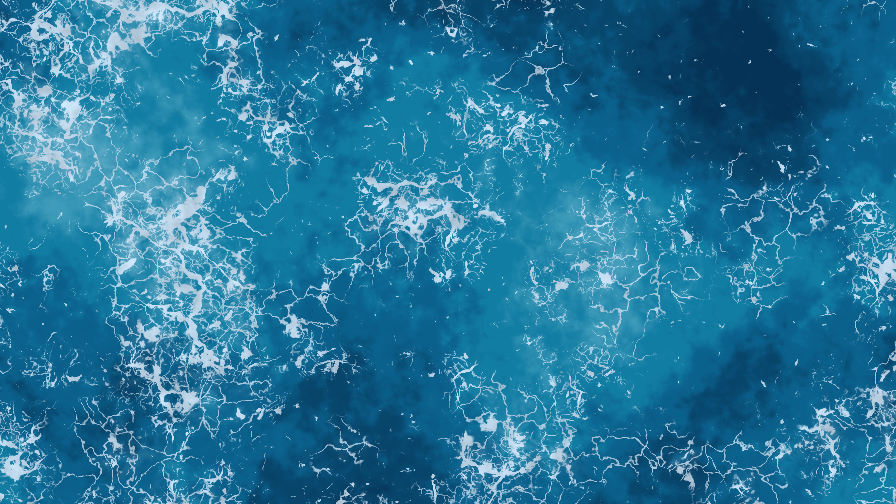
Reproduce this texture procedurally as a Shadertoy shader.

```glsl
// Churning sea seen from above: blotchy blue water under a broken lace of foam.
// Water tone is layered noise; foam is drawn along warped Voronoi borders whose
// width follows a drift field, joined by ragged clumps, grains and crumbs.

const vec3 ABYSS  = vec3(0.02, 0.20, 0.34);
const vec3 DEEP   = vec3(0.03, 0.27, 0.42);
const vec3 BLUE   = vec3(0.04, 0.38, 0.55);
const vec3 BRIGHT = vec3(0.07, 0.49, 0.64);
const vec3 PALE   = vec3(0.25, 0.61, 0.73);
const vec3 MILKY  = vec3(0.40, 0.68, 0.78);
const vec3 FOAM   = vec3(0.76, 0.84, 0.91);

vec2 hash22(vec2 p) {
    vec3 q = fract(p.xyx * vec3(0.1031, 0.1030, 0.0973));
    q += dot(q, q.yzx + 33.33);
    return fract((q.xx + q.yz) * q.zy);
}

float valueNoise(vec2 p) {
    vec2 i = floor(p), f = fract(p);
    vec2 u = f * f * (3.0 - 2.0 * f);
    float low  = mix(hash22(i).x, hash22(i + vec2(1, 0)).x, u.x);
    float high = mix(hash22(i + vec2(0, 1)).x, hash22(i + vec2(1, 1)).x, u.x);
    return mix(low, high, u.y);
}

// Layered noise, centred on 0.5
float fbm(vec2 p) {
    float sum = 0.0, weight = 0.516;
    for (int i = 0; i < 5; i++) {
        sum += weight * valueNoise(p);
        p = mat2(0.8, 0.6, -0.6, 0.8) * p * 2.03 + 19.7;
        weight *= 0.5;
    }
    return sum;
}

vec2 warp(vec2 p, float freq, float amount) {
    return p + amount * (vec2(fbm(p * freq + 3.1), fbm(p * freq + 47.3)) - 0.5);
}

// Distance to the border between the two nearest cell points
float cellBorder(vec2 p, float size) {
    vec2 q = p / size, cell = floor(q);
    vec2 nearest = vec2(9.0), second = vec2(9.0);
    for (int y = -1; y <= 1; y++)
    for (int x = -1; x <= 1; x++) {
        vec2 c = cell + vec2(x, y);
        vec2 r = c + hash22(c + 71.0) - q;
        if (dot(r, r) < dot(nearest, nearest)) { second = nearest; nearest = r; }
        else if (dot(r, r) < dot(second, second)) second = r;
    }
    return size * dot(0.5 * (nearest + second), normalize(second - nearest));
}

float strand(float dist, float halfWidth, float blur) {
    return 1.0 - smoothstep(halfWidth - blur, halfWidth + blur, dist);
}

// Strand network that thins out and vanishes where strength falls to zero
float lace(vec2 p, float size, float strength, float growth, float widest, float blur) {
    float halfWidth = min(growth * strength, widest);
    return strand(cellBorder(p, size), halfWidth, blur) * smoothstep(0.0, 0.12, strength);
}

// One small stretched fleck per grid cell, kept with the given chance
float crumbs(vec2 p, float size, float chance, float blur) {
    vec2 cell = floor(p / size);
    vec2 pick = hash22(cell + 131.0), shape = hash22(cell + 311.0);
    vec2 r = p - (cell + 0.5 + 0.6 * (hash22(cell) - 0.5)) * size;
    float angle = 6.2832 * shape.x;
    vec2 along = vec2(cos(angle), sin(angle));
    vec2 local = vec2(dot(r, along) * 0.6, dot(r, vec2(-along.y, along.x)));
    float radius = size * mix(0.06, 0.19, shape.y * shape.y);
    return step(pick.x, chance) * strand(length(local), radius, blur);
}

float glow(vec2 p, vec2 centre, float radius) {
    vec2 r = (p - centre) / radius;
    return exp(-dot(r, r));
}

vec3 waterColour(float tone) {
    vec3 c = mix(ABYSS, DEEP, smoothstep(0.17, 0.29, tone));
    c = mix(c, BLUE, smoothstep(0.29, 0.41, tone));
    c = mix(c, BRIGHT, smoothstep(0.42, 0.54, tone));
    c = mix(c, PALE, smoothstep(0.57, 0.72, tone));
    return mix(c, MILKY, smoothstep(0.72, 0.90, tone));
}

void mainImage(out vec4 fragColor, in vec2 fragCoord) {
    vec2 p = fragCoord / iResolution.y;
    float blur = 0.6 / iResolution.y;

    // Water: broad lit and shaded swells with fine mottling
    vec2 flow = warp(p, 2.0, 0.35);
    float tone = 0.485 + 0.72 * (fbm(flow * 2.7 + 5.3) - 0.5);
    tone += 0.12 * glow(flow, vec2(0.58, 0.74), 0.30);
    tone += 0.14 * glow(flow, vec2(1.24, 0.48), 0.24);
    tone -= 0.13 * glow(flow, vec2(1.45, 0.82), 0.25);
    tone -= 0.06 * glow(flow, vec2(1.75, 0.35), 0.30);
    float mottle = fbm(p * 34.0) - 0.5;
    float grain = fbm(warp(p, 20.0, 0.05) * 62.0 + 9.0) - 0.5;

    // Drift: where foam gathers, in patches and along winding ridges
    float ridge = abs(fbm(flow * 3.0 + 31.0) - 0.5) - 0.1;
    float drift = fbm(p * 4.2 + 12.6) - 0.9 * ridge + 0.4 * (tone - 0.5);
    float breakup = fbm(p * 11.0 + 61.0) - 0.5;

    // Broad strands and two scales of fine lace, with frayed edges
    vec2 frayed = 0.012 * vec2(mottle, grain);
    float broad = lace(warp(p, 7.0, 0.26) + frayed, 0.13,
                       drift - 0.53 + 0.6 * breakup + 0.3 * mottle, 0.026, 0.0062, blur);
    float fine = lace(warp(p + 8.0, 15.0, 0.12) + frayed, 0.056,
                      drift - 0.46 - 0.8 * breakup, 0.011, 0.0018, blur);
    float web = lace(warp(p + 4.0, 24.0, 0.07) + frayed, 0.030,
                     drift - 0.54 + 0.9 * breakup + 0.5 * mottle, 0.007, 0.0013, blur);

    // Ragged clumps, grains and crumbs
    float churn = fbm(warp(p, 9.0, 0.14) * 22.0 + 23.0) - 0.5;
    float clump = smoothstep(0.0, 0.06, min(drift, 0.68) - 0.82 + 0.9 * churn + 0.35 * grain);
    float spray = smoothstep(0.40, 0.80, drift + breakup);
    float grains = smoothstep(0.0, 0.06, grain + 0.15 * spray - 0.29);
    float fleck = crumbs(warp(p, 12.0, 0.16), 0.013, 0.5 * spray + 0.02, blur);
    float foam = 1.0 - (1.0 - broad) * (1.0 - 0.9 * fine) * (1.0 - 0.8 * web)
                     * (1.0 - clump) * (1.0 - grains) * (1.0 - 0.85 * fleck);

    // Compose: water, thin veil of bubbles, then foam
    vec3 colour = waterColour(tone + 0.16 * mottle + 0.08 * grain);
    float veil = smoothstep(0.54, 0.80, drift) * (0.16 + 0.7 * churn + 0.8 * grain);
    colour = mix(colour, FOAM, clamp(veil, 0.0, 0.4));
    colour = mix(colour, FOAM * (1.0 + 0.3 * mottle), foam * 0.95);
    fragColor = vec4(colour, 1.0);
}
```
